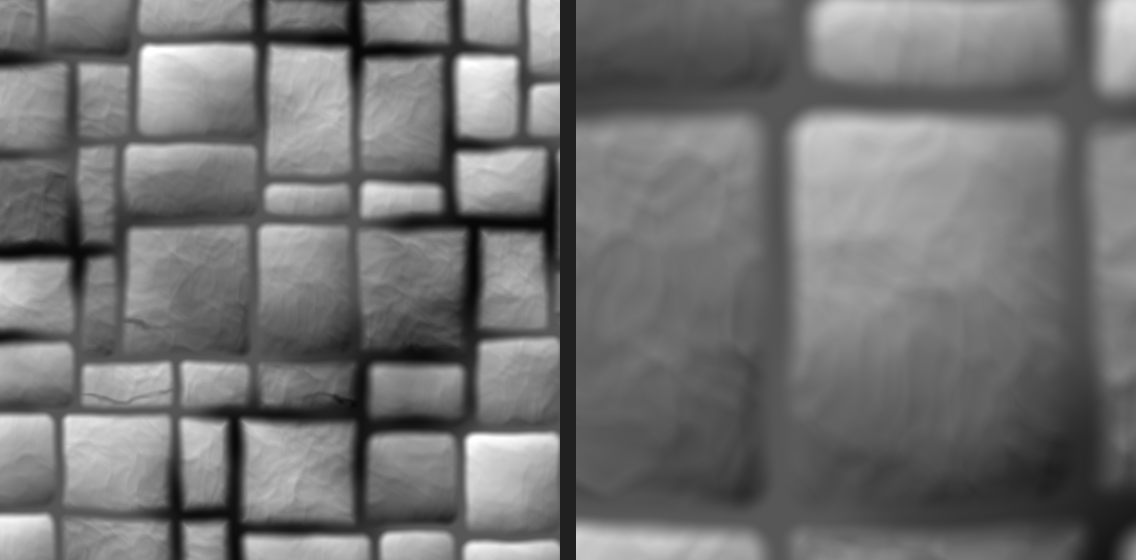
Left, the full canvas; right, a detail of the centre.
Give the GLSL for this texture map, as a Shadertoy shader.

```glsl
const float CELLS = 6.2;                  // stones across the canvas
const vec2 STRETCH = vec2(0.90, 1.0);     // makes the stones wider than tall
const vec2 CUT_RANGE = vec2(0.19, 0.81);  // where a joint may cross its cell
const vec2 LIGHT = vec2(-0.35, 0.94);
const float STONE_TONE = 0.61;
const float TONE_SPREAD = 0.26;
const vec2 PILLOW = vec2(0.07, 0.47);     // flattest and roundest stones
const vec2 JOINT_TONE = vec2(0.03, 0.34); // deep and shallow joints
const vec2 JOINT_WIDTH = vec2(0.17, 0.10);
const vec2 CORNER = vec2(0.08, 0.18);
const float INSET = 0.006;
const float EDGE_WARP = 0.026;
const float RELIEF = 0.37;
const float STAIN = 0.085;
const float REGION = 0.07;
const float HOLLOW = 0.24;                // darkening beside deep joints
const float CRACK_DEPTH = 0.15;

float hash(vec2 p) {
    vec3 q = fract(p.xyx * vec3(0.1031, 0.1030, 0.0973));
    q += dot(q, q.yzx + 33.33);
    return fract((q.x + q.y) * q.z);
}

// Layered, rotated sines, about -1 to 1
float waves(vec2 p) {
    float sum = 0.0, amp = 0.55;
    for (int i = 0; i < 4; i++) {
        sum += amp * sin(p.x + 1.4 * sin(p.y * 0.8 + float(i)));
        p = mat2(1.25, 1.3, -1.3, 1.25) * p + 2.7;
        amp *= 0.55;
    }
    return sum;
}

// Squared distance to the nearest scattered point
float cellular(vec2 p) {
    vec2 cell = floor(p);
    float nearest = 2.0;
    for (int y = -1; y <= 1; y++)
    for (int x = -1; x <= 1; x++) {
        vec2 c = cell + vec2(x, y);
        vec2 d = c + vec2(hash(c), hash(c + 57.3)) - p;
        nearest = min(nearest, dot(d, d));
    }
    return nearest;
}

// Hewn surface height
float relief(vec2 p) {
    p += 0.13 * vec2(waves(p * 3.5), waves(p * 3.5 + 9.0));
    float sum = 0.0, amp = 0.5;
    for (int i = 0; i < 3; i++) {
        sum += amp * cellular(p * 1.1 / amp);
        p = mat2(0.8, 0.6, -0.6, 0.8) * p + 5.3;
        amp *= 0.5;
    }
    return sum;
}

float cut(vec2 c) { return mix(CUT_RANGE.x, CUT_RANGE.y, hash(c + 11.0)); }

// Each cell holds one joint, upright or level in checkerboard order;
// the four joints around a lattice corner bound one stone.
void findStone(vec2 p, out vec2 id, out vec2 local, out vec2 halfSize) {
    id = floor(p);
    local = vec2(0.0);
    halfSize = vec2(0.5);
    for (int k = 0; k < 4; k++) {
        vec2 v = floor(p) + vec2(k % 2, k / 2);
        float ne = cut(v), sw = cut(v - 1.0) - 1.0;
        float nw = cut(v - vec2(1, 0)), se = cut(v - vec2(0, 1));
        bool even = mod(v.x + v.y, 2.0) < 0.5;
        vec2 lo = even ? vec2(sw, se - 1.0) : vec2(nw - 1.0, sw);
        vec2 hi = even ? vec2(ne, nw) : vec2(se, ne);
        vec2 q = p - v - 0.5 * (lo + hi), h = 0.5 * (hi - lo);
        if (all(lessThanEqual(abs(q), h))) { id = v; local = q; halfSize = h; }
    }
}

float roundBox(vec2 p, vec2 h, float r) {
    vec2 d = abs(p) - h + r;
    return length(max(d, 0.0)) + min(max(d.x, d.y), 0.0) - r;
}

void mainImage(out vec4 fragColor, in vec2 fragCoord) {
    vec2 p = fragCoord / iResolution.y * CELLS + 20.0;
    vec2 warped = p + EDGE_WARP * vec2(waves(p * 3.1), waves(p * 3.1 + 4.0));
    vec2 id, local, halfSize;
    findStone(warped * STRETCH, id, local, halfSize);
    local /= STRETCH;
    halfSize /= STRETCH;

    // Stone body: own tone, rounded sides, broad stains
    float roundness = hash(id + 3.7);
    float corner = mix(CORNER.x, CORNER.y, roundness);
    float depth = -roundBox(local, halfSize - INSET, corner);
    vec2 side = local / halfSize;
    vec2 slope = 0.5 * side + 0.5 * side * side * side;
    float tone = STONE_TONE + TONE_SPREAD * (hash(id + 8.1) - 0.5);
    tone += 0.09 * (roundness - 0.5);
    tone += mix(PILLOW.x, PILLOW.y, roundness) * dot(slope, LIGHT);
    tone += STAIN * waves(p * 2.4 + id) + REGION * waves(p * 0.8 + 5.0);

    // Surface lit from the upper left
    vec2 rock = p + id * 3.0;
    float roughness = RELIEF * mix(1.3, 0.5, roundness);
    tone += roughness * (relief(rock) - relief(rock + 0.06 * LIGHT));

    // Wavering partial crack on a few stones
    float crackLine = local.y + 0.5 * halfSize.y - 0.07 * waves(local * 6.0 + id);
    float crack = 1.0 - smoothstep(0.0, 0.05, abs(crackLine));
    crack *= step(0.8, hash(id + 5.9)) * smoothstep(-0.1, 0.5, waves(p * 2.7 + 1.0));
    tone -= CRACK_DEPTH * crack;

    // Joints, deep in some regions and nearly filled in others
    float filled = smoothstep(-0.9, 0.4, waves(p * 1.15 + 2.0));
    float width = mix(JOINT_WIDTH.x, JOINT_WIDTH.y, filled);
    tone -= HOLLOW * (1.0 - filled) * exp(-max(depth, 0.0) / 0.2);
    float joint = mix(JOINT_TONE.x, JOINT_TONE.y, filled);
    tone = mix(joint, tone, smoothstep(-INSET, width, depth));
    fragColor = vec4(vec3(clamp(tone, 0.0, 1.0)), 1.0);
}
```
